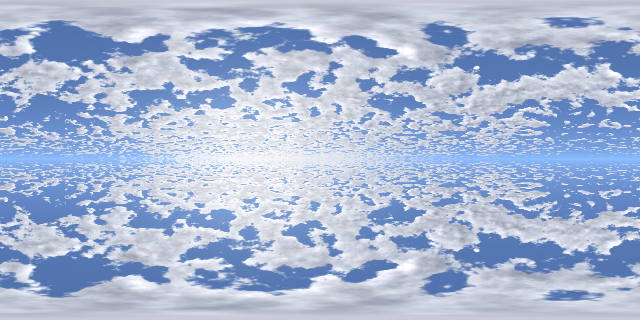
Write a Shadertoy shader that draws this texture.

```glsl
// Panoramic sky of broken sunlit clouds, mirrored about a hazy blue horizon.

const float PI = 3.14159;
const float HORIZON = 0.503;
const vec2 SUN = vec2(0.39, 0.16);   // longitude, elevation, both 0..1

// Soft ellipses: centre longitude, centre elevation, half width, half height
const vec4 GAPS[12] = vec4[12](
    vec4(0.09, 0.72, 0.08, 0.10), vec4(0.09, 0.29, 0.09, 0.12),
    vec4(0.475, 0.46, 0.055, 0.055), vec4(0.342, 0.345, 0.034, 0.055),
    vec4(0.262, 0.40, 0.02, 0.06), vec4(0.62, 0.355, 0.037, 0.06),
    vec4(0.68, 0.765, 0.055, 0.08), vec4(0.90, 0.855, 0.06, 0.05),
    vec4(0.782, 0.545, 0.03, 0.05), vec4(0.565, 0.74, 0.06, 0.04),
    vec4(0.40, 0.69, 0.035, 0.045), vec4(0.93, 0.20, 0.09, 0.12));
const vec4 BANKS[9] = vec4[9](
    vec4(0.03, 0.55, 0.05, 0.08), vec4(0.547, 0.64, 0.04, 0.06),
    vec4(0.89, 0.50, 0.07, 0.13), vec4(0.74, 0.35, 0.06, 0.12),
    vec4(0.42, 0.22, 0.14, 0.16), vec4(0.81, 0.74, 0.07, 0.10),
    vec4(0.235, 0.50, 0.03, 0.08), vec4(0.185, 0.60, 0.015, 0.05),
    vec4(0.94, 0.21, 0.04, 0.04));

float hash(vec2 p) {
    vec3 q = fract(vec3(p.xyx) * 0.1031);
    q += dot(q, q.yzx + 33.33);
    return fract((q.x + q.y) * q.z);
}

float valueNoise(vec2 p) {
    vec2 cell = floor(p), f = fract(p);
    f = f * f * (3.0 - 2.0 * f);
    return mix(mix(hash(cell), hash(cell + vec2(1, 0)), f.x),
               mix(hash(cell + vec2(0, 1)), hash(cell + vec2(1, 1)), f.x), f.y);
}

// Fractal noise centred on zero; octaves finer than the footprint fade out
float fbm(vec2 p, float footprint) {
    float sum = 0.0, total = 0.0, amp = 1.0, freq = 5.5;
    for (int i = 0; i < 5; i++) {
        float blur = footprint * freq;
        sum += amp * (valueNoise(p * freq + 17.3 * float(i)) - 0.5) / (1.0 + blur * blur);
        total += amp;
        amp *= 0.6;
        freq *= 2.07;
        p = mat2(0.8, 0.6, -0.6, 0.8) * p;
    }
    return sum / total;
}

float softEllipse(vec2 p, vec4 e) {
    vec2 q = (p - e.xy) / e.zw;
    return exp(-dot(q, q));
}

float segmentDistance(vec2 p, vec2 a, vec2 b) {
    vec2 ab = b - a;
    return length(p - a - ab * clamp(dot(p - a, ab) / dot(ab, ab), 0.0, 1.0));
}

// Large-scale cloud cover over (longitude, elevation)
float coverage(vec2 s) {
    float gap = 0.0, bank = 0.0;
    for (int i = 0; i < 12; i++) gap = max(gap, softEllipse(s, GAPS[i]));
    for (int i = 0; i < 9; i++) bank = max(bank, softEllipse(s, BANKS[i]));

    // Diagonal streak
    float streak = segmentDistance(s * vec2(1.0, 0.25), vec2(0.195, 0.191), vec2(0.32, 0.112));
    bank = max(bank, 1.2 * exp(-streak * streak / 0.00016));

    // Clear horizon away from the sun, closed cover overhead
    float side = 1.0 - exp(-pow((s.x - 0.44) / 0.24, 2.0));
    float zenith = smoothstep(0.78, 0.94, s.y);
    return 0.068 - 0.26 * gap + 0.12 * bank
         - 0.18 * side * exp(-s.y / 0.12) + 0.15 * zenith;
}

vec3 skyColour(float elevation, float glow) {
    vec3 sky = mix(vec3(0.31, 0.44, 0.67), vec3(0.52, 0.69, 0.95), exp(-elevation * 4.0));
    sky += vec3(0.03, 0.06, 0.06) * exp(-elevation * 35.0);
    return mix(sky, vec3(0.72, 0.84, 1.0), 0.4 * glow);
}

vec3 cloudColour(float density, float light, float glow) {
    float thick = smoothstep(0.02, 0.25, density);
    vec3 cloud = mix(vec3(0.82, 0.84, 0.89), vec3(0.73, 0.75, 0.81), thick);
    cloud += light * vec3(0.75, 0.72, 0.65);
    return mix(cloud, vec3(1.0), glow * (1.0 - 0.5 * thick));
}

void mainImage(out vec4 fragColor, in vec2 fragCoord) {
    vec2 uv = fragCoord / iResolution.xy;
    vec2 s = vec2(uv.x, min(abs(uv.y - HORIZON) * 2.0, 1.0));

    // Project the view direction onto a flat cloud layer
    float lon = s.x * 2.0 * PI, el = s.y * 0.5 * PI;
    float slope = sin(el) + 0.1;
    vec2 plane = vec2(cos(lon), sin(lon)) * cos(el) / slope;
    float footprint = 0.004 / (slope * slope);

    // Density and its change towards the sun
    float sunLon = SUN.x * 2.0 * PI;
    vec2 toSun = vec2(cos(sunLon), sin(sunLon));
    vec2 p = plane + 11.0;
    float n = fbm(p, footprint);
    float light = n - fbm(p + 0.06 * toSun, footprint);
    float density = 1.2 * n + coverage(s);

    // Sky, clouds and sun glow
    float glow = softEllipse(s, vec4(SUN, 0.17, 0.42));
    float opacity = smoothstep(-0.07, 0.06, density);
    vec3 colour = mix(skyColour(s.y, glow), cloudColour(density, light, glow), opacity);
    colour = mix(colour, vec3(0.79, 0.80, 0.85), 0.8 * smoothstep(0.94, 1.0, s.y));
    fragColor = vec4(clamp(colour, 0.0, 1.0), 1.0);
}
```
